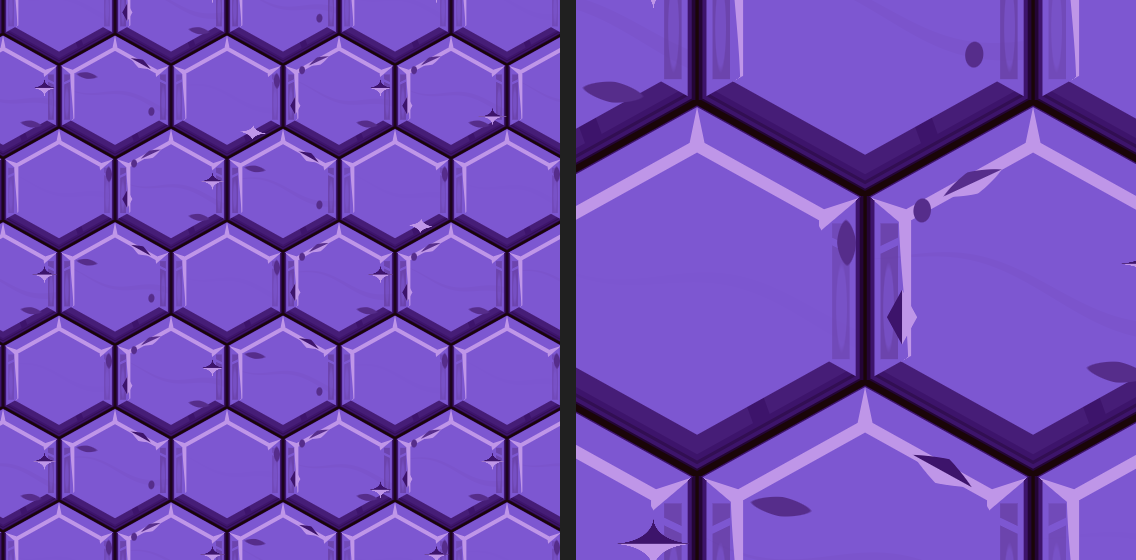
Left, the full canvas; right, a detail of the centre.
A Shadertoy shader for this texture:

```glsl
// Bevelled violet hexagon tiles, five across and six rows high, with chipped edges.

const vec3 BLACK = vec3(0.10, 0.02, 0.03);
const vec3 INK = vec3(0.14, 0.02, 0.21);
const vec3 DARK = vec3(0.24, 0.08, 0.42);
const vec3 SHADE = vec3(0.40, 0.24, 0.63);
const vec3 FACE = vec3(0.49, 0.34, 0.82);
const vec3 LIGHT = vec3(0.75, 0.59, 0.91);
const float ROW = 0.8660254; // row pitch, with a tile width of 1

float pixel; // width of one pixel in tile units

// Coverage of a shape from its signed distance
float cover(float d) { return clamp(0.5 - d / pixel, 0.0, 1.0); }

// Two-tone superellipse: power 2 is an oval, 1 a diamond, 0.5 a star
void stamp(inout vec3 color, vec2 p, vec2 center, float angle, vec2 radius,
           float power, vec3 upper, vec3 lower) {
    float c = cos(angle), s = sin(angle);
    vec2 q = mat2(c, -s, s, c) * (p - center);
    vec2 n = pow(abs(q) / radius + 1e-5, vec2(power));
    float d = (pow(n.x + n.y, 1.0 / power) - 1.0) * radius.y;
    color = mix(color, mix(lower, upper, cover(-q.y)), cover(d));
}

// Pointed highlight running out along a corner direction
float spike(vec2 p, vec2 corner) {
    float along = dot(p, corner);
    float across = abs(p.x * corner.y - p.y * corner.x);
    return cover(max(across - 0.2 * (0.56 - along), 0.41 - along));
}

vec3 bevelledTile(vec2 p, float worn, float seed) {
    float side = abs(p.x);
    float slant = 0.5 * side + ROW * abs(p.y);
    float inset = 0.5 - max(side, slant);
    float onSlant = cover(side - slant);
    float onTop = onSlant * step(0.0, p.y);
    float onBottom = onSlant * step(p.y, 0.0);
    float onLeft = (1.0 - onSlant) * step(p.x, 0.0);
    vec3 color = FACE;

    // Faint marbling on the face
    float vein = abs(p.y + 0.25 * p.x - 0.05 * sin(7.0 * p.x + seed)) - 0.03 * (0.5 + p.x);
    color = mix(color, SHADE, 0.10 * worn * cover(vein));

    // Reflections on the upright bevels
    float panel = max(abs(inset - 0.072) - 0.026, abs(p.y + 0.01) - 0.21);
    panel = max(panel, 0.012 - abs(p.y - 0.13 - 0.5 * (inset - 0.07)));
    float lens = length(vec2((inset - 0.07) / 0.016, (p.y + 0.06) / 0.13)) - 1.0;
    float reflection = cover(panel) * (1.0 - 0.6 * cover(0.016 * lens));
    color = mix(color, SHADE, (1.0 - onSlant) * reflection * mix(0.4, 0.75, worn));

    // Shadowed lower bevel with a dull sheen
    float sheen = cover(0.03 - abs(p.x + 0.35 * p.y - 0.05)) * cover(0.055 - inset);
    vec3 lowerBevel = mix(DARK, SHADE, 0.22 * sheen);
    lowerBevel = mix(lowerBevel, INK, 0.45 * cover(inset - 0.038));
    color = mix(color, lowerBevel, onBottom * cover(inset - 0.107));

    // Lit rim, tapering down the left, with spikes at the corners
    float width = mix(0.037, mix(0.008, 0.037, smoothstep(-0.27, 0.25, p.y)), onLeft);
    float rim = cover(abs(inset - 0.137 + 0.5 * width) - 0.5 * width) * max(onTop, onLeft);
    float spikes = max(spike(p, vec2(0, 1)),
        max(spike(p, vec2(ROW, 0.5)), spike(p, vec2(-ROW, 0.5))));
    color = mix(color, LIGHT, max(rim, spikes * cover(inset - 0.137)));

    // Joint
    color = mix(color, DARK, cover(inset - mix(0.028, 0.015, onTop)));
    color = mix(color, INK, cover(inset - mix(0.016, 0.011, onTop)));
    return mix(color, BLACK, cover(inset - mix(0.005, 0.010, onSlant)));
}

void addWear(inout vec3 color, vec2 p, int kind, int column, int row) {
    vec3 blot = mix(SHADE, DARK, 0.4);
    bool low = (column == 8 && row == 5) || (column == 6 && row == 1);
    bool star = (kind == 0 && !(column == 8 && row == 3)) || (column == 7 && row == 0);

    if (kind == 0) stamp(color, p, vec2(0.25, -0.26), -0.15, vec2(0.09, 0.032), 1.5, blot, blot);
    if (kind == 0 && column != 0) {
        stamp(color, p, vec2(-0.18, 0.325), 0.45, vec2(0.095, 0.036), 1.2, blot, LIGHT);
        stamp(color, p, vec2(-0.33, 0.24), 1.5, vec2(0.037, 0.026), 2.0, blot, blot);
    }
    if ((kind == 0 && column != 0) || (column == 9 && row == 3))
        stamp(color, p, vec2(-0.39, -0.09), 1.57, vec2(0.085, 0.045), 1.0, DARK, LIGHT);
    if (star)
        stamp(color, p, vec2(0.37, low ? -0.19 : 0.075), 0.0, vec2(0.125, 0.08), 0.55, DARK, LIGHT);
    if (kind == 2) {
        stamp(color, p, vec2(0.23, 0.30), -0.52, vec2(0.10, 0.042), 1.1, DARK, LIGHT);
        stamp(color, p, vec2(-0.25, 0.19), -0.15, vec2(0.09, 0.03), 1.5, blot, blot);
        stamp(color, p, vec2(0.325, -0.144), 1.5, vec2(0.04, 0.027), 2.0, blot, blot);
    }
    if (kind == 1) stamp(color, p, vec2(0.445, 0.14), 1.6, vec2(0.07, 0.028), 1.6, blot, blot);
    if (column + 3 * row == 19)
        stamp(color, p, vec2(0.23, -0.34), -0.08, vec2(0.13, 0.07), 0.6, LIGHT, LIGHT);
}

void mainImage(out vec4 fragColor, in vec2 fragCoord) {
    vec2 uv = fragCoord / iResolution.xy;
    pixel = 5.0 / iResolution.x;
    vec2 q = vec2(uv.x * 5.0 - 0.527, (uv.y + 0.0048) * 6.0 * ROW);

    // Nearest centre among two interleaved grids
    vec2 pitch = vec2(1.0, 2.0 * ROW);
    vec2 even = floor(q / pitch + 0.5) * pitch;
    vec2 odd = (floor(q / pitch) + 0.5) * pitch;
    vec2 center = distance(q, even) < distance(q, odd) ? even : odd;
    vec2 p = q - center;

    // Half-column and row choose the wear
    int column = int(mod(floor(2.0 * center.x + 1.5), 10.0));
    int row = int(mod(floor(center.y / ROW + 0.5), 6.0));
    int kind = column < 8 ? column % 3 : column - 8;

    vec3 color = bevelledTile(p, kind == 1 ? 0.3 : 1.0, float(column + row));
    addWear(color, p, kind, column, row);
    fragColor = vec4(color, 1.0);
}
```
